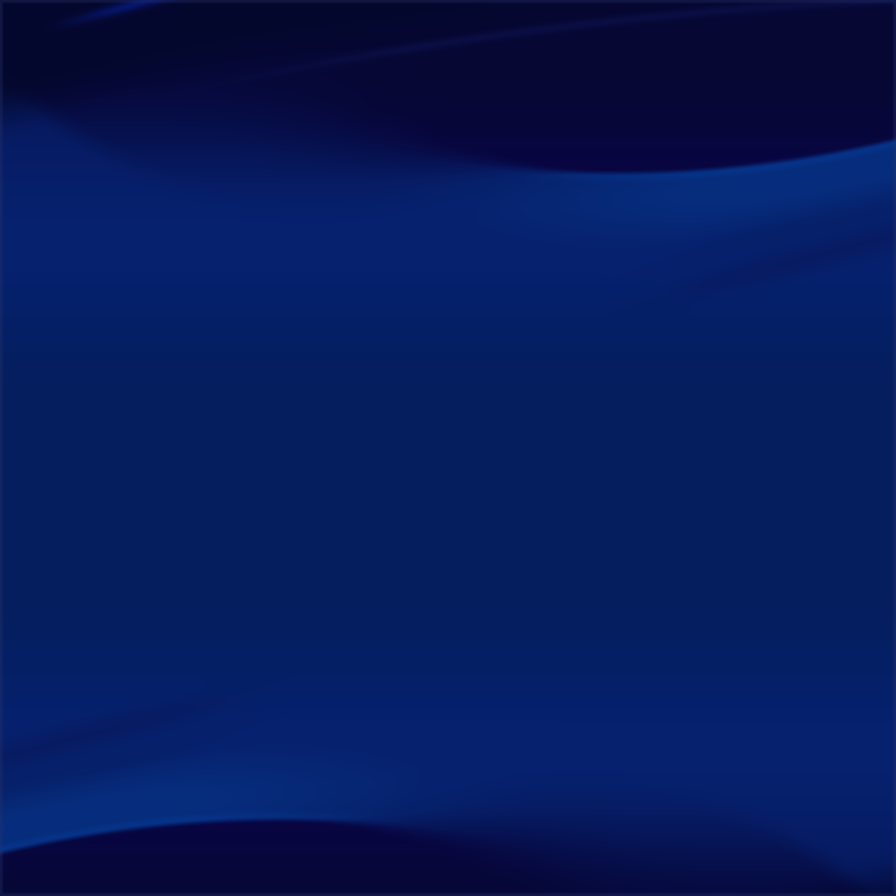
Reproduce this background procedurally as a WebGL 1 fragment shader.

```glsl
precision highp float;
// Deep blue silk: a calm field between dark folds along the top and bottom.
// Each fold is built from parabolic edges, soft veils and Gaussian sheens;
// the lower fold is the upper one turned half round and shifted outward.
uniform vec2 u_resolution;

float bell(float d, float width) {
  return exp(-d * d / (width * width));
}

vec3 fold(vec2 p) {
  float x = p.x;
  float y = p.y;
  float right = smoothstep(0.35, 0.85, x);

  // Open field, growing bluer towards the fold
  vec3 color = mix(vec3(0.015, 0.118, 0.37), vec3(0.022, 0.128, 0.43),
                   smoothstep(0.56, 0.72, y));

  // Bright ribbon under the lens, with two shaded creases
  float lensEdge = 0.807 + 0.39 * (x - 0.69) * (x - 0.69);
  float ribbon = bell(y - lensEdge + 0.025, 0.045) * right;
  color += vec3(0.0, 0.05, 0.06) * ribbon;
  float creaseMask = smoothstep(0.66, 0.9, x);
  float crease = bell(y - 0.66 - 0.26 * (x - 0.7), 0.016)
               + 0.7 * bell(y - 0.775 - 0.24 * (x - 1.0), 0.018);
  color -= vec3(-0.005, 0.022, 0.045) * crease * creaseMask;

  // Left veil: a curved edge that melts into the dark above
  float bend = max(0.0, 1.0 - x / 0.36);
  float veilEdge = 0.745 + 0.157 * bend * bend;
  float veil = smoothstep(0.74, 0.93, y);
  veil *= mix(0.4, 1.0, smoothstep(-0.008, 0.035, y - veilEdge));
  veil *= 1.0 - smoothstep(0.4, 0.8, x);
  color = mix(color, vec3(0.025, 0.03, 0.23), veil);

  // Right lens: crisp at its lowest point, blurred towards the left
  float blur = mix(0.075, 0.004, smoothstep(0.25, 0.66, x));
  float lens = smoothstep(-blur, blur, y - lensEdge);
  vec3 lensColor = mix(vec3(0.03, 0.02, 0.255), vec3(0.022, 0.028, 0.2),
                       smoothstep(0.8, 0.92, y));
  color = mix(color, lensColor, lens * smoothstep(0.15, 0.5, x));
  color += vec3(0.0, 0.03, 0.05) * bell(y - lensEdge + 0.004, 0.005) * right;

  // Upper sheet behind a faint rising line
  float rise = y - (0.85 + 0.26 * x - 0.11 * x * x);
  float sheet = smoothstep(-0.01, 0.06, rise);
  color = mix(color, vec3(0.012, 0.025, 0.165), 0.85 * sheet);
  color += vec3(0.015, 0.025, 0.06) * bell(rise, 0.005)
         * smoothstep(0.15, 0.5, x);

  // Short blue glint in the upper left
  float glint = y - 0.968 - 0.27 * (x - 0.05);
  float glintMask = smoothstep(0.04, 0.15, x)
                  * (1.0 - smoothstep(0.2, 0.3, x));
  color += vec3(0.01, 0.06, 0.25) * bell(glint, 0.006) * glintMask;
  return color;
}

void main() {
  vec2 p = gl_FragCoord.xy / u_resolution;
  vec2 turned = vec2(1.0 - p.x, 0.892 - p.y);
  vec3 color = mix(fold(turned), fold(p), smoothstep(0.38, 0.5, p.y));

  // Thin pale rim around the canvas
  vec2 inset = min(p, 1.0 - p);
  float rim = 1.0 - smoothstep(0.001, 0.005, min(inset.x, inset.y));
  color = mix(color, vec3(0.16, 0.2, 0.42), 0.35 * rim);

  gl_FragColor = vec4(color, 1.0);
}
```
